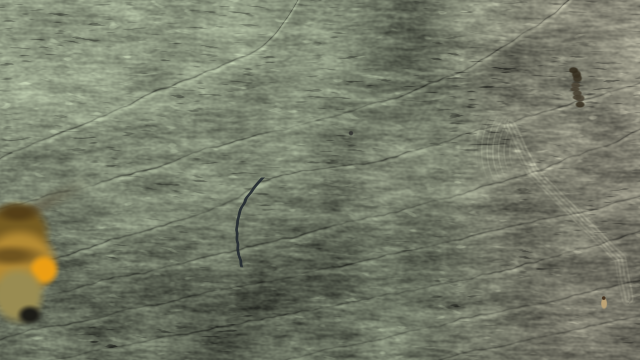
Reproduce this texture procedurally as a Shadertoy shader.

```glsl
vec2 gradient(vec2 cell) {
    vec2 h = vec2(dot(cell, vec2(127.1, 311.7)), dot(cell, vec2(269.5, 183.3)));
    return 2.0 * fract(sin(h) * 43758.55) - 1.0;
}

float noise(vec2 p) {
    vec2 i = floor(p), f = fract(p);
    vec2 u = f * f * f * (f * (f * 6.0 - 15.0) + 10.0);
    float a = dot(gradient(i), f);
    float b = dot(gradient(i + vec2(1, 0)), f - vec2(1, 0));
    float c = dot(gradient(i + vec2(0, 1)), f - vec2(0, 1));
    float d = dot(gradient(i + vec2(1, 1)), f - vec2(1, 1));
    return mix(mix(a, b, u.x), mix(c, d, u.x), u.y);
}

// Soft elliptical coverage
float blob(vec2 p, vec2 center, vec2 radius, float soft) {
    return 1.0 - smoothstep(1.0 - soft, 1.0 + soft, length((p - center) / radius));
}

// Distance across a segment in x, position along it in y
vec2 segment(vec2 p, vec2 a, vec2 b) {
    vec2 ab = b - a;
    float t = clamp(dot(p - a, ab) / dot(ab, ab), 0.0, 1.0);
    vec2 off = p - a - ab * t;
    return vec2(length(off) * sign(ab.x * off.y - ab.y * off.x), t);
}

// Light and dark relief of the growth rings
float ridges(vec2 p) {
    // start height, slope, bend position, bend strength
    vec4 rings[8] = vec4[8](
        vec4(0.556, 0.43, 0.70, 5.6), vec4(0.416, 0.286, 1.1, 0.58),
        vec4(0.239, 0.298, 1.5, 0.0), vec4(0.15, 0.239, 1.15, 0.17),
        vec4(0.062, 0.215, 1.3, 0.05), vec4(-0.025, 0.19, 1.1, 0.1),
        vec4(-0.175, 0.222, 1.5, 0.0), vec4(-0.279, 0.227, 1.5, 0.0));
    vec2 swell = (p - vec2(0.79, 0.5)) / vec2(0.17, 0.08);
    p.y -= 0.043 * exp(-dot(swell, swell));
    float relief = 0.0;
    for (int i = 0; i < 8; i++) {
        vec4 r = rings[i];
        float seed = float(i) * 7.3 + 0.4;
        float bend = max(p.x - r.z, 0.0);
        float d = p.y - r.x - r.y * p.x - r.w * bend * bend;
        d += 0.012 * noise(vec2(p.x * 8.0, seed)) + 0.006 * noise(vec2(p.x * 34.0, seed));
        float strength = clamp(0.75 + 1.3 * noise(vec2(p.x * 6.0, seed + 3.0)), 0.3, 1.2);
        strength *= i < 3 ? 1.0 : 0.8;
        relief += strength * 0.11 * exp(-pow((d + 0.007) / 0.007, 2.0));
        relief += strength * 0.04 * exp(-pow((d - 0.012) / 0.012, 2.0));
        relief -= strength * 0.16 * exp(-pow(d / 0.0028, 2.0));
    }
    return relief;
}

// Pale scuffed track of parallel scratches
float scratch(vec2 p) {
    vec2 s = segment(p, vec2(1.417, 0.653), vec2(1.48, 0.525));
    vec2 m = segment(p, vec2(1.48, 0.525), vec2(1.725, 0.282));
    vec2 e = segment(p, vec2(1.725, 0.282), vec2(1.745, 0.17));
    if (abs(m.x) < abs(s.x)) s = m;
    if (abs(e.x) < abs(s.x)) s = e;
    float lines = 0.5 + 0.5 * sin(s.x * 620.0 + 4.0 * noise(p * 15.0));
    float worn = clamp(0.7 + noise(p * vec2(40, 55)), 0.0, 1.0);
    float track = smoothstep(0.023, 0.012, abs(s.x)) * (0.35 + 0.65 * lines) * worn;
    float arc = length(p - vec2(1.53, 0.58));
    float scuff = blob(p, vec2(1.375, 0.59), vec2(0.045, 0.07), 0.6);
    return track + 0.5 * scuff * smoothstep(0.2, 1.0, sin(arc * 400.0));
}

void mainImage(out vec4 fragColor, in vec2 fragCoord) {
    vec2 p = fragCoord / iResolution.y;

    // Broad light and stains
    float stain = noise(p * vec2(4.0, 3.0) + 5.0);
    float tone = 0.425 + 0.12 * smoothstep(0.3, 0.95, p.y) + 0.23 * stain;
    tone += 0.09 * blob(p, vec2(0.05, 0.72), vec2(0.5, 0.4), 0.8);
    tone -= 0.08 * blob(p, vec2(0.35, 0.86), vec2(0.2, 0.1), 0.8);
    tone -= 0.10 * blob(p, vec2(1.08, 0.88), vec2(0.12, 0.2), 0.8);

    // Weathered horizontal grain
    vec2 g = p + vec2(0.0, 0.03 * p.x + 0.012 * noise(p * 4.0));
    tone += 0.17 * noise(g * vec2(6, 27)) + 0.16 * noise(g * vec2(20, 95) + 9.0);
    tone += 0.09 * noise(g * vec2(75, 135)) + 0.07 * noise(p * 38.0);
    float pitted = smoothstep(-0.25, 0.35, noise(p * vec2(5, 7) + 20.0) + 0.35 * (p.y - 0.5));
    tone -= 0.16 * pitted * smoothstep(0.2, 0.42, noise(g * vec2(21, 125) + 31.0));
    tone += 0.10 * smoothstep(0.25, 0.5, noise(g * vec2(24, 75) + 50.0));
    tone += ridges(p) + 0.13 * scratch(p);

    float warmth = smoothstep(0.9, 1.8, p.x + 0.3 * noise(p * 3.0));
    vec3 color = max(tone, 0.17) * mix(vec3(0.93, 1.0, 0.85), vec3(1.0, 0.99, 0.88), warmth);

    // Thin dark fibre
    float lean = p.y - 0.36;
    float fibreX = 0.658 + (lean > 0.0 ? 3.4 : 1.3) * lean * lean + 0.004 * noise(p.yy * 35.0);
    float slope = 2.0 * lean * (lean > 0.0 ? 3.4 : 1.3);
    float fibre = smoothstep(0.0055, 0.002, abs(p.x - fibreX) / sqrt(1.0 + slope * slope));
    fibre *= smoothstep(0.255, 0.261, p.y) * smoothstep(0.51, 0.504, p.y);
    color = mix(color, vec3(0.13, 0.16, 0.19), 0.9 * fibre);

    // Crumbs and specks
    for (int i = 0; i < 9; i++) {
        float t = float(i) / 8.0;
        vec2 jitter = gradient(vec2(float(i), 4.0));
        vec2 center = vec2(1.595 + 0.018 * t, 0.805 - 0.095 * t) + 0.007 * jitter;
        float crumb = blob(p, center, vec2(0.012, 0.009 + 0.003 * jitter.x), 0.3);
        color = mix(color, vec3(0.19, 0.16, 0.10) + 0.12 * abs(jitter.y), 0.85 * crumb);
    }
    color = mix(color, vec3(0.17), 0.8 * blob(p, vec2(0.975, 0.63), vec2(0.006), 0.4));
    color = mix(color, vec3(0.74, 0.64, 0.46), blob(p, vec2(1.678, 0.157), vec2(0.008, 0.014), 0.3));
    color = mix(color, vec3(0.28, 0.20, 0.12), blob(p, vec2(1.677, 0.172), vec2(0.005), 0.4));

    // Out-of-focus insect with a blurred wing
    vec2 wing = segment(p, vec2(0.08, 0.41), vec2(0.25, 0.50));
    float wingBlur = smoothstep(0.035, 0.0, abs(wing.x)) * (1.0 - wing.y);
    color = mix(color, vec3(0.36, 0.33, 0.25), 0.75 * wingBlur);
    color = mix(color, vec3(0.46, 0.36, 0.13), blob(p, vec2(0.045, 0.35), vec2(0.085, 0.08), 0.25));
    color = mix(color, vec3(0.70, 0.54, 0.20), blob(p, vec2(0.055, 0.27), vec2(0.095, 0.085), 0.25));
    color = mix(color, vec3(0.30, 0.22, 0.08), 0.8 * blob(p, vec2(0.05, 0.41), vec2(0.05, 0.022), 0.6));
    color = mix(color, vec3(0.32, 0.24, 0.09), 0.7 * blob(p, vec2(0.03, 0.29), vec2(0.07, 0.022), 0.7));
    color = mix(color, vec3(0.92, 0.62, 0.08), blob(p, vec2(0.122, 0.25), vec2(0.035, 0.035), 0.4));
    color = mix(color, vec3(0.60, 0.55, 0.32), blob(p, vec2(0.05, 0.18), vec2(0.065, 0.07), 0.3));
    color = mix(color, vec3(0.11, 0.11, 0.09), blob(p, vec2(0.083, 0.125), vec2(0.028, 0.022), 0.5));
    fragColor = vec4(color, 1.0);
}
```
